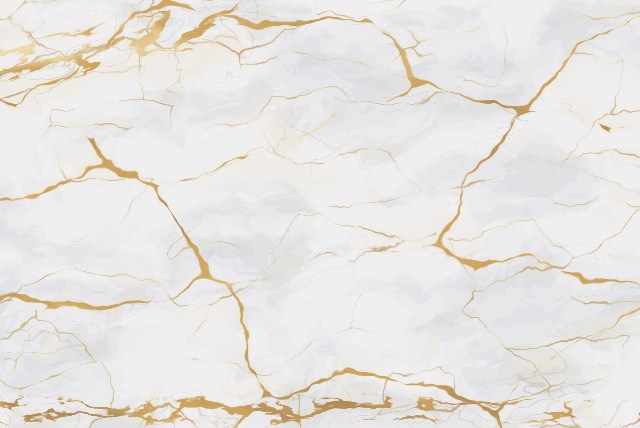
Write a Shadertoy shader that draws this texture.

```glsl
// White marble with soft grey clouds, crossed by a branching net of gold veins.
// Veins are warped Voronoi borders of varying width; hairlines and two rich gold
// seams come from the zero contours of stretched gradient noise.

#define VEIN_CELLS vec2(1.9, 3.6)
#define BRANCH_CELLS vec2(4.6, 9.5)
#define VEIN_WIDTH 0.0034
#define BRANCH_WIDTH 0.0015
#define WARP 0.065
#define TILT 0.14
#define WHITE vec3(0.940, 0.936, 0.942)
#define GREY vec3(0.855, 0.864, 0.882)
#define TAN vec3(0.690, 0.610, 0.500)
#define GOLD_DARK vec3(0.700, 0.550, 0.340)
#define GOLD vec3(0.800, 0.650, 0.380)
#define GOLD_PALE vec3(0.920, 0.850, 0.660)

float hash(vec2 p) {
    vec3 h = fract(p.xyx * 0.1031);
    h += dot(h, h.yzx + 33.33);
    return fract((h.x + h.y) * h.z);
}

float gradientDot(vec2 corner, vec2 offset) {
    float angle = 6.2832 * hash(corner);
    return dot(vec2(cos(angle), sin(angle)), offset);
}

float noise(vec2 p) {
    vec2 i = floor(p), f = p - i;
    vec2 u = f * f * f * (f * (f * 6.0 - 15.0) + 10.0);
    vec2 e = vec2(1.0, 0.0);
    return mix(mix(gradientDot(i, f), gradientDot(i + e, f - e), u.x),
               mix(gradientDot(i + e.yx, f - e.yx), gradientDot(i + 1.0, f - 1.0), u.x), u.y);
}

float fbm(vec2 p) {
    float sum = 0.0, amp = 1.0;
    for (int i = 0; i < 5; i++) {
        sum += amp * noise(p);
        p = mat2(1.6, 1.2, -1.2, 1.6) * p + 7.3;
        amp *= 0.5;
    }
    return sum;
}

vec2 fbm2(vec2 p) {
    return vec2(fbm(p), fbm(p + 31.7));
}

// Approximate distance to the long, gently crinkled contours of noise
float contour(vec2 p) {
    return abs(noise(p) + 0.35 * noise(p * 2.3 + 4.0) + 0.12 * noise(p * 6.0)) / 9.0;
}

vec2 site(vec2 cell) {
    return cell + 0.1 + 0.8 * vec2(hash(cell + 11.0), hash(cell + 57.0));
}

float smoothMin(float a, float b, float k) {
    float h = max(k - abs(a - b), 0.0) / k;
    return min(a, b) - 0.25 * h * h * k;
}

// Signed distance to Voronoi borders; each border gets its own width or vanishes
float crackNet(vec2 p, vec2 cells, float width, float flare) {
    vec2 q = p * cells + 20.0, home = floor(q), owner = home;
    float nearest = 1e3;
    for (int k = 0; k < 9; k++) {
        vec2 cell = home + vec2(k % 3, k / 3) - 1.0;
        float d = length(site(cell) - q);
        if (d < nearest) { nearest = d; owner = cell; }
    }
    vec2 own = site(owner) - q;
    float result = 1.0;
    for (int k = 0; k < 25; k++) {
        if (k == 12) continue;
        vec2 cell = owner + vec2(k % 5, k / 5) - 2.0;
        vec2 other = site(cell) - q;
        vec2 normal = normalize(other - own);
        float d = dot(0.5 * (own + other), normal) / length(normal * cells);
        float w = mix(-0.0035, width, smoothstep(0.05, 0.6, hash(owner + cell)));
        result = smoothMin(result, d - w, flare);
    }
    return result;
}

float cover(float d) {
    return clamp(0.5 - d * iResolution.y / 1.2, 0.0, 1.0);
}

void mainImage(out vec4 fragColor, in vec2 fragCoord) {
    vec2 p = fragCoord / iResolution.y;
    vec2 tilted = mat2(cos(TILT), -sin(TILT), sin(TILT), cos(TILT)) * p;
    vec2 bend = fbm2(p * 3.0), crinkle = fbm2(p * 7.0 + 13.0);

    // Layered clouds with crisp, flat-toned edges
    float broad = fbm(tilted * vec2(2.0, 5.0) + 0.5 * bend);
    float small = fbm(tilted * vec2(5.0, 11.0) + 0.8 * bend + 40.0);
    float chips = fbm(tilted * vec2(9.0, 17.0) + 0.6 * crinkle + 80.0);
    float cloud = 0.22 * smoothstep(0.0, 0.03, broad) + 0.20 * smoothstep(0.22, 0.25, broad)
                + 0.30 * smoothstep(0.12, 0.16, small) * smoothstep(-0.4, 0.2, broad)
                + 0.24 * smoothstep(0.20, 0.25, chips) * smoothstep(-0.3, 0.3, broad);
    vec3 color = mix(WHITE, GREY, cloud);

    // Rich seams: one along the bottom, one rising through the upper left
    float low = (p.y - 0.04 - 0.02 * bend.x) / 0.05;
    float high = (p.y - 0.86 - 0.25 * (p.x - 0.1) - 0.03 * bend.y) / 0.075;
    float upper = exp(-high * high) * (1.0 - smoothstep(0.35, 0.85, p.x));
    float seam = exp(-low * low) + 1.3 * upper;

    // Main veins swell and thin out; finer branches gather around them
    float vein = crackNet(tilted + WARP * bend + 0.014 * crinkle, VEIN_CELLS, VEIN_WIDTH, 0.018)
               + 0.006 * noise(p * 9.0 + 5.0) + 0.004 * noise(p * 38.0);
    float near = clamp(exp(-max(vein, 0.0) / 0.06) + seam + 0.9 * noise(p * 2.5 + 9.0), 0.0, 1.0);
    float branch = crackNet(tilted + 0.03 * crinkle + 0.03 * bend, BRANCH_CELLS, BRANCH_WIDTH, 0.004)
                 + 0.0022 * (1.0 - near) + 0.003 * noise(p * 14.0);
    float hair = min(contour(tilted * vec2(2.8, 8.0) + 0.35 * bend + 70.0),
                     contour(p * vec2(5.0, 6.0) + 0.4 * bend + 25.0));
    hair += 0.0022 * (1.0 - near) - 0.0002;

    // Gold web inside the seams
    vec2 flow = vec2(p.x, p.y - 0.25 * p.x * smoothstep(0.5, 0.75, p.y));
    float web = abs(fbm(flow * vec2(6.0, 17.0) + 0.25 * crinkle + 3.0));
    web = (web - 0.34 * seam + 0.23) / 20.0;

    // Gold drifts from bronze to pale leaf, brighter in the upper seam
    float sheen = 0.48 + 0.8 * fbm(p * vec2(3.0, 5.0) + 50.0) + 0.2 * upper - 0.25 * exp(-low * low);
    vec3 gold = mix(GOLD_DARK, GOLD, smoothstep(0.0, 0.45, sheen));
    gold = mix(gold, GOLD_PALE, smoothstep(0.55, 0.95, sheen));

    // Warm wash and halo first, then lines from faintest to strongest
    float body = min(vein, web);
    float wash = 0.22 * near * smoothstep(0.08, 0.2, small - 0.5 * broad);
    wash += 0.28 * exp(-max(min(body, branch), 0.0) / 0.004);
    color = mix(color, mix(GOLD_PALE, WHITE, 0.35), wash);
    color = mix(color, TAN, 0.55 * cover(hair));
    color = mix(color, mix(TAN, gold, 0.5), 0.80 * cover(branch));
    color = mix(color, gold, cover(body));
    fragColor = vec4(color, 1.0);
}
```
